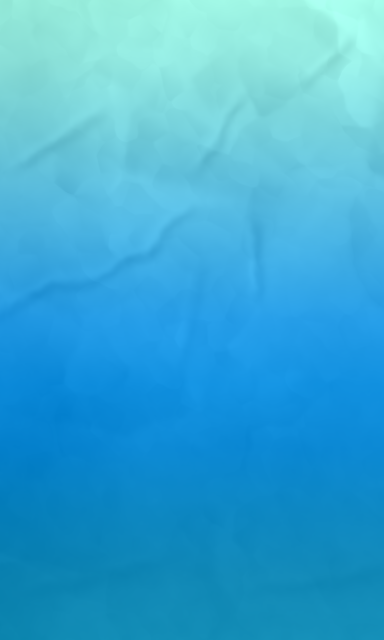
This background is drawn by a Shadertoy shader. Its source:

```glsl
#define FACET_SCALE 6.5
#define FACET_DEPTH 0.055
#define FOLD_DEPTH 0.075
#define WARP_AMOUNT 0.035
#define EDGE_SHADE 0.035
#define GRAIN_DEPTH 0.012

const int STOPS = 11;

vec2 hash2(vec2 p) {
    vec3 q = fract(p.xyx * vec3(0.1031, 0.103, 0.0973));
    q += dot(q, q.yzx + 33.33);
    return fract((q.xx + q.yz) * q.zy);
}

float noise(vec2 p) {
    vec2 cell = floor(p), f = fract(p);
    f = f * f * (3.0 - 2.0 * f);
    float low = mix(hash2(cell).x, hash2(cell + vec2(1, 0)).x, f.x);
    float high = mix(hash2(cell + vec2(0, 1)).x, hash2(cell + 1.0).x, f.x);
    return mix(low, high, f.y);
}

float fbm(vec2 p) {
    float sum = 0.0, weight = 0.5;
    for (int i = 0; i < 4; i++) {
        sum += weight * noise(p);
        p = mat2(1.6, 1.2, -1.2, 1.6) * p + 7.3;
        weight *= 0.5;
    }
    return sum;
}

// Vertical colour ramp, bottom to top
vec3 oceanRamp(float y) {
    vec3 ramp[STOPS] = vec3[STOPS](
        vec3(0.08, 0.56, 0.72), vec3(0.07, 0.54, 0.72),
        vec3(0.055, 0.535, 0.765), vec3(0.045, 0.535, 0.83),
        vec3(0.07, 0.57, 0.88), vec3(0.15, 0.62, 0.91),
        vec3(0.26, 0.69, 0.90), vec3(0.37, 0.76, 0.89),
        vec3(0.48, 0.84, 0.88), vec3(0.57, 0.91, 0.88),
        vec3(0.62, 0.96, 0.89));
    float t = clamp(y, 0.0, 0.9999) * float(STOPS - 1);
    int i = int(t);
    return mix(ramp[i], ramp[i + 1], fract(t));
}

// Tilted paper facets, blended softly across cell borders
float facets(vec2 p) {
    vec2 cell = floor(p), f = fract(p);
    float total = 0.0, weightSum = 0.0;
    for (int y = -1; y <= 1; y++)
    for (int x = -1; x <= 1; x++) {
        vec2 o = vec2(x, y);
        vec2 toPoint = o + hash2(cell + o) - f;
        vec2 tilt = hash2(cell + o + 41.7) - 0.5;
        float weight = exp(-22.0 * dot(toPoint, toPoint));
        total += weight * (dot(toPoint, tilt) * 1.4 + tilt.x * 0.5);
        weightSum += weight;
    }
    return total / max(weightSum, 1e-6);
}

// Dark and light flanks of a crease running from a to b
float fold(vec2 p, vec2 a, vec2 b, float width) {
    vec2 ab = b - a, ap = p - a;
    float along = dot(ap, ab) / dot(ab, ab);
    float side = (ab.x * ap.y - ab.y * ap.x) / length(ab) / width;
    float taper = smoothstep(-0.1, 0.2, along) * smoothstep(1.1, 0.8, along);
    return (side - 0.3) * exp(-side * side) * taper;
}

void mainImage(out vec4 fragColor, in vec2 fragCoord) {
    vec2 uv = fragCoord / iResolution.xy;
    vec2 p = uv * vec2(0.6, 1.0);
    vec2 warp = vec2(fbm(p * 13.0), fbm(p * 13.0 + 19.0)) - 0.47;
    vec2 q = p + WARP_AMOUNT * warp;

    // Crumpled surface at three scales, slanted toward the upper right
    vec2 slanted = mat2(0.85, -0.4, 0.5, 0.75) * q;
    float crumple = 0.0, weight = 1.0, scale = FACET_SCALE;
    for (int i = 0; i < 3; i++) {
        crumple += weight * facets(slanted * scale + float(i) * 13.7);
        scale *= 2.1;
        weight *= 0.62;
    }
    float strength = mix(0.45, 1.0, smoothstep(0.3, 0.75, uv.y));
    float patches = 0.5 + smoothstep(0.25, 0.65, fbm(p * 5.0 + 3.0));

    // Long creases
    float creases = fold(q, vec2(-0.03, 0.50), vec2(0.26, 0.62), 0.012);
    creases += fold(q, vec2(0.23, 0.60), vec2(0.29, 0.68), 0.012);
    creases += fold(q, vec2(0.30, 0.73), vec2(0.39, 0.86), 0.010);
    creases += fold(q, vec2(0.46, 0.86), vec2(0.55, 0.95), 0.012);
    creases += fold(q, vec2(0.41, 0.52), vec2(0.39, 0.66), 0.010);
    creases += fold(q, vec2(0.02, 0.74), vec2(0.17, 0.83), 0.012);
    creases += 0.6 * fold(q, vec2(0.28, 0.42), vec2(0.32, 0.59), 0.012);
    creases += 0.6 * fold(q, vec2(0.04, 0.07), vec2(0.27, 0.13), 0.014);
    creases += 0.6 * fold(q, vec2(0.38, 0.08), vec2(0.62, 0.11), 0.014);

    // Shade the ramp with paper relief, fine grain and a darker left side
    float relief = FACET_DEPTH * crumple * strength * patches;
    relief += FOLD_DEPTH * creases * strength;
    relief += GRAIN_DEPTH * (fbm(p * 45.0) - 0.47);
    relief -= EDGE_SHADE * (1.0 - smoothstep(0.0, 0.45, uv.x));
    vec3 color = oceanRamp(uv.y) + relief * vec3(0.9, 1.0, 0.95);
    fragColor = vec4(clamp(color, 0.0, 1.0), 1.0);
}
```
